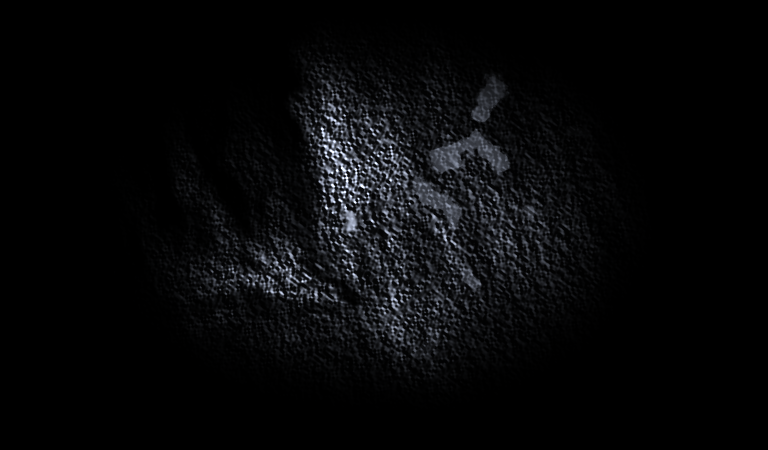
Give the GLSL for this texture, as a Shadertoy shader.

```glsl
float hash(vec2 p) {
    return fract(sin(dot(p, vec2(127.1, 311.7))) * 43758.55);
}

float noise(vec2 p) {
    vec2 i = floor(p), f = fract(p);
    f = f * f * (3.0 - 2.0 * f);
    return mix(mix(hash(i), hash(i + vec2(1, 0)), f.x),
               mix(hash(i + vec2(0, 1)), hash(i + vec2(1, 1)), f.x), f.y);
}

float fbm(vec2 p) {
    float sum = 0.0, amp = 0.5;
    for (int i = 0; i < 4; i++) {
        sum += amp * noise(p);
        p = mat2(1.6, 1.2, -1.2, 1.6) * p + 7.3;
        amp *= 0.5;
    }
    return sum;
}

float segment(vec2 p, vec2 a, vec2 b) {
    vec2 ab = b - a;
    return length(p - a - ab * clamp(dot(p - a, ab) / dot(ab, ab), 0.0, 1.0));
}

float glow(vec2 p, vec2 centre, vec2 radius) {
    vec2 q = (p - centre) / radius;
    return exp(-dot(q, q));
}

// Fine grain, turned off the axes, over broader downward running folds
float rockHeight(vec2 p) {
    vec2 g = mat2(0.8, 0.6, -0.6, 0.8) * p;
    float grain = 0.6 * noise(g * 185.0) + 0.5 * noise(g.yx * 104.0 + 3.1);
    float folds = fbm(vec2((p.x + 0.3 * p.y) * 22.0, p.y * 12.0));
    return grain + 1.5 * folds;
}

void mainImage(out vec4 fragColor, in vec2 fragCoord) {
    vec2 p = fragCoord / iResolution.y;
    p.x += 0.5 * (1.70667 - iResolution.x / iResolution.y);
    vec2 rough = vec2(fbm(p * 17.0), fbm(p * 17.0 + 41.0)) - 0.47;
    vec2 w = p + 0.06 * rough;

    // Lit face to the right of a curved ridge
    float drop = max(0.87 - p.y, 0.0);
    float d = w.x - 0.665 - 0.42 * drop * drop;
    float face = smoothstep(-0.03, 0.06, d) * exp(-2.3 * max(d, 0.0));
    face *= exp(-pow((p.y - 0.56) / 0.29, 2.0));
    float streaks = fbm(vec2((w.x + 0.22 * w.y) * 20.0, w.y * 4.5));
    face *= mix(0.9, smoothstep(0.25, 0.68, streaks) * 1.5, 0.5);

    // Ribs fanning out to the lower left
    vec2 fan = vec2(0.82, 0.32) - w;
    float ribs = noise(vec2(atan(-fan.y, fan.x) * 9.0, length(fan) * 9.0));
    float lower = glow(p, vec2(0.65, 0.37), vec2(0.19, 0.09));
    lower *= (1.0 - smoothstep(0.74, 0.82, p.x)) * smoothstep(0.15, 0.85, ribs);
    float side = glow(p, vec2(0.46, 0.46), vec2(0.23, 0.2));
    side *= smoothstep(0.25, 0.7, streaks);
    float base = glow(p, vec2(0.84, 0.25), vec2(0.33, 0.12));
    float light = 0.92 * face + 0.72 * lower + 0.26 * side + 0.15 * base;

    // Crevices
    float gouge = segment(w, vec2(0.68, 0.42), vec2(0.785, 0.335));
    float crack = segment(w, vec2(0.81, 0.59), vec2(0.86, 0.4));
    float notch = segment(w, vec2(0.88, 0.54), vec2(0.96, 0.47));
    light *= 0.1 + 0.9 * smoothstep(0.004, 0.024, gouge);
    light *= 0.35 + 0.65 * smoothstep(0.001, 0.012, crack);
    light *= 0.5 + 0.5 * smoothstep(0.001, 0.012, notch);

    // Relief lit from the upper right
    float slope = rockHeight(p) - rockHeight(p + vec2(0.0038, 0.0032));
    float shade = smoothstep(-0.25, 0.66, slope);
    float value = light * (0.05 + 1.5 * shade);

    // Ragged pale patches where the crust has flaked away
    vec4 flakes[8] = vec4[8](
        vec4(1.1, 0.81, 1.07, 0.745), vec4(1.06, 0.69, 0.98, 0.635),
        vec4(1.075, 0.67, 1.11, 0.635), vec4(0.945, 0.58, 1.01, 0.52),
        vec4(1.165, 0.53, 1.175, 0.515), vec4(1.04, 0.387, 1.047, 0.382),
        vec4(0.93, 0.22, 0.965, 0.25), vec4(1.27, 0.715, 1.285, 0.71));
    float ragged = 2.2 * (fbm(p * 38.0 + 5.0) - 0.42);
    float pale = 0.0;
    for (int i = 0; i < 8; i++) {
        float strength = i < 4 ? 1.0 : (i < 6 ? 0.7 : 0.3);
        float dist = segment(p + 0.04 * rough, flakes[i].xy, flakes[i].zw);
        float width = i < 4 ? 0.024 : 0.013;
        pale = max(pale, strength * smoothstep(0.0, 0.35, 1.0 - dist / width + ragged)
                         * (1.0 - smoothstep(1.0, 1.8, dist / width)));
    }
    value = mix(value, 0.3 + 0.4 * shade, 0.8 * pale);
    float chip = segment(p + 0.03 * rough, vec2(0.785, 0.515), vec2(0.784, 0.49));
    chip -= 0.005 * ragged;
    value = mix(value, 0.6 + 0.3 * shade, 1.0 - smoothstep(0.003, 0.013, chip));

    // Falloff into black
    float rim = length((p - vec2(0.83, 0.52)) / vec2(0.64, 0.47));
    value *= 1.0 - smoothstep(0.42, 1.0, rim);
    fragColor = vec4(clamp(value * vec3(0.89, 0.94, 1.06), 0.0, 1.0), 1.0);
}
```
